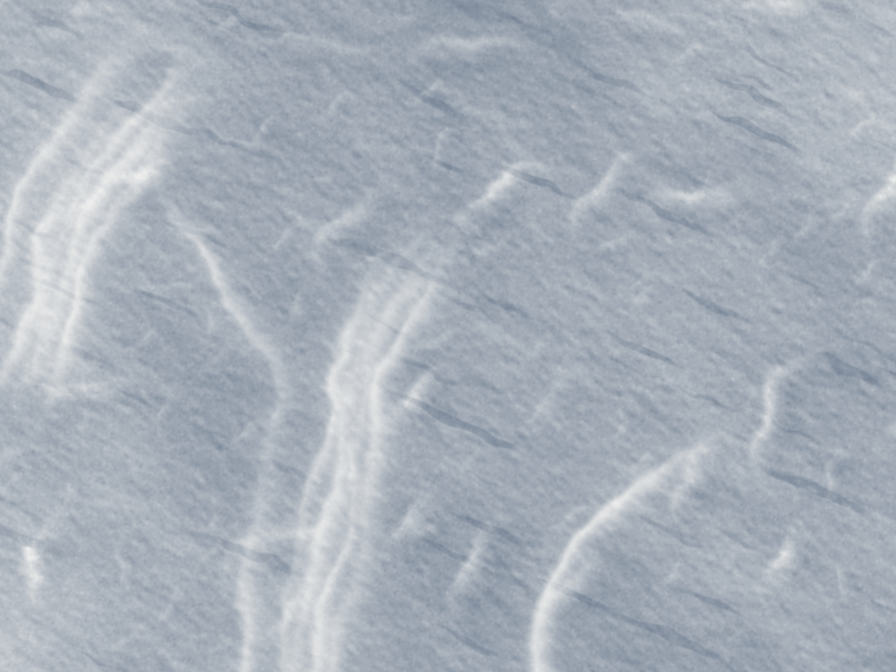
This texture is drawn by a Shadertoy shader. Its source:

```glsl
// Wind-carved snow: a blue-grey crust with slanted relief, bundles of sunlit
// drift strands running upward, and short scattered crests with soft shade.
// Cellular lumps give crust and grain; layered sines bend strands and tint.

#define SHADE vec3(0.59, 0.63, 0.68)
#define SUNLIT vec3(0.90, 0.905, 0.905)
#define BASE_LIGHT 0.09
#define WIND_ANGLE -0.68
#define RELIEF 0.17
#define GRAIN 0.10
#define SWELL 0.10
#define STRAND_WIDTH 0.011
#define STRAND_GAP 0.027
#define CREST_CELL 0.19
#define FURROW 0.26

vec2 hash2(vec2 c) {
    vec2 k = vec2(dot(c, vec2(127.1, 311.7)), dot(c, vec2(269.5, 183.3)));
    return fract(sin(k) * 43758.5);
}

// Coordinates along and across a direction
vec2 turn(vec2 p, float angle) {
    float c = cos(angle), s = sin(angle);
    return vec2(c * p.x + s * p.y, c * p.y - s * p.x);
}

// Smooth cellular noise: one signed bump per cell
float lumps(vec2 p) {
    vec2 cell = floor(p);
    float sum = 0.0;
    for (int y = -1; y <= 1; y++)
    for (int x = -1; x <= 1; x++) {
        vec2 id = cell + vec2(x, y);
        vec2 d = id + hash2(id) - p;
        float k = max(0.0, 1.0 - dot(d, d));
        sum += k * k * k * (2.0 * hash2(id + 37.0).x - 1.0);
    }
    return sum;
}

float crust(vec2 flow) {
    return lumps(flow * vec2(22.0, 46.0)) + 0.7 * lumps(flow * vec2(65.0, 105.0));
}

// Crisp on the negative side, slowly fading on the positive side
float lip(float d, float width) {
    float s = d / width;
    return s < 0.0 ? exp(-1.6 * s * s) : exp(-0.9 * s * s / (1.0 + 0.6 * s));
}

// Horizontal position of a strand; strand 0 wanders apart from its bundle
float strandPath(float y, float band, float strand, float top) {
    float r = y - top + 0.20;
    float rise = 0.5 * (r + sqrt(r * r + 0.003));
    float lean = (0.4 - 0.67 * band + 0.62 * band * band) * rise;
    float offset = (strand - 1.0) * STRAND_GAP;
    if (strand < 0.5) {
        lean *= 1.0 - 3.2 * band;
        offset = -0.065;
    }
    float bend = 0.010 * sin(14.0 * y + 0.7 * strand + 2.0 * band)
               + 0.005 * sin(33.0 * y + 2.3 * strand);
    float base = -0.13 + 0.635 * band - 0.085 * band * band;
    return base + (0.30 - 0.15 * band) * y + offset + lean + bend;
}

// Three bundles stepping down to the right
float drifts(vec2 p) {
    float dark = 1.0;
    for (int b = 0; b < 3; b++)
    for (int s = 0; s < 5; s++) {
        if (b == 2 && s != 1) continue;
        float band = float(b), strand = float(s);
        float top = 0.89 - 0.25 * band;
        float x = strandPath(p.y, band, strand, top);
        float slope = (strandPath(p.y + 0.005, band, strand, top) - x) / 0.005;
        float d = (p.x - x) / sqrt(1.0 + slope * slope);
        float end = top + (s == 0 ? 0.10 : 0.03 * sin(strand * 4.0));
        float fade = 1.0 - smoothstep(end - 0.12, end + 0.03, p.y);
        if (b == 0) fade *= smoothstep(0.36, 0.52, p.y);
        float power = 0.58 + 0.27 * sin(11.0 * p.y + 2.1 * strand + band);
        float width = STRAND_WIDTH * (1.0 + 0.3 * sin(8.0 * p.y + 3.0 * strand));
        if (b == 2) { power = 0.88; width *= 1.3; }
        if (s == 0) power *= 0.8;
        dark *= 1.0 - power * fade * lip(d, width);
        dark *= 1.0 - 0.15 * fade * exp(-d * d / 0.0014);
    }
    return 1.0 - dark;
}

// Short arched crests, one possible per cell, steeper toward the bottom
float crests(vec2 p, float size, float seed) {
    vec2 cell = floor(p / size);
    float light = 0.0;
    for (int y = -1; y <= 1; y++)
    for (int x = -1; x <= 1; x++) {
        vec2 id = cell + vec2(x, y);
        vec2 place = hash2(id + seed), kind = hash2(id + seed + 19.0);
        float steep = mix(1.2, 0.3, id.y * size) + 1.2 * (kind.x - 0.5);
        vec2 q = turn(p / size - id - place, steep);
        float arch = q.y + 0.7 * q.x * q.x - 0.05 * sin(9.0 * q.x + 6.0 * kind.y);
        float reach = q.x / (0.18 + 0.24 * place.x);
        float power = smoothstep(0.15, 0.95, kind.y) * exp(-reach * reach);
        float shade = exp(-pow((arch + 0.2) / 0.1, 2.0));
        light += power * (lip(-arch, 0.055) - 0.25 * shade);
    }
    return light;
}

void mainImage(out vec4 fragColor, in vec2 fragCoord) {
    vec2 p = fragCoord / iResolution.y;
    vec2 flow = turn(p, WIND_ANGLE);
    vec2 ragged = p + 0.006 * vec2(lumps(p * 34.0), lumps(p * 34.0 + 50.0));

    // Broad tint and swells, paler at the left and in the upper right corner
    float light = BASE_LIGHT
        + 0.05 * sin(5.0 * p.x + 3.0 * p.y + 2.0 * sin(4.0 * p.y))
        + SWELL * (lumps(flow * vec2(4.0, 8.0)) + lumps(flow * vec2(9.0, 17.0)))
        + 0.22 * (1.0 - smoothstep(0.0, 0.45, p.x))
        + 0.28 * smoothstep(1.75, 2.25, p.x + p.y);

    // Crust relief, fine grain and thin dark furrows
    light += RELIEF * (crust(flow) - crust(flow + vec2(-0.003, 0.006)));
    light += GRAIN * lumps(p * 220.0);
    float furrow = lumps(turn(ragged, -0.42) * vec2(7.0, 70.0));
    light -= FURROW * smoothstep(0.5, 1.0, furrow);

    // Sunlit forms
    light += 0.62 * crests(ragged, CREST_CELL, 3.0);
    light += 0.25 * crests(ragged, 0.5 * CREST_CELL, 71.0);
    light = mix(light, 1.02 + 0.4 * (light - 0.15), drifts(ragged));

    fragColor = vec4(mix(SHADE, SUNLIT, clamp(light, -0.4, 1.12)), 1.0);
}
```
